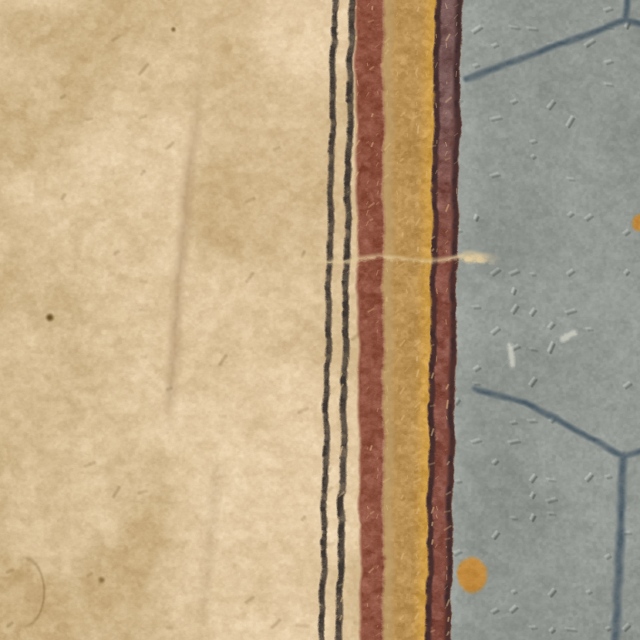
Give the GLSL for this texture, as a Shadertoy shader.

```glsl
vec2 hash2(vec2 p) {
    vec3 q = fract(p.xyx * vec3(0.1031, 0.1030, 0.0973));
    q += dot(q, q.yzx + 33.33);
    return fract((q.xx + q.yz) * q.zy);
}

// Smooth cellular noise: nearby random cells blended by distance
float cells(vec2 p) {
    vec2 id = floor(p), f = fract(p);
    float sum = 0.0, total = 0.0;
    for (int j = -1; j <= 1; j++)
    for (int i = -1; i <= 1; i++) {
        vec2 o = vec2(i, j), h = hash2(id + o);
        vec2 d = o + 0.15 + 0.7 * h - f;
        float w = exp(-7.0 * dot(d, d));
        sum += w * fract(h.x * 17.3 + h.y * 31.7);
        total += w;
    }
    return sum / total - 0.5;
}

float layered(vec2 p) {
    float sum = 0.0, amp = 1.0;
    for (int i = 0; i < 4; i++) {
        sum += amp * cells(p);
        p = mat2(1.6, 1.2, -1.2, 1.6) * p + 7.3;
        amp *= 0.62;
    }
    return sum;
}

float segment(vec2 p, vec2 a, vec2 b) {
    vec2 d = b - a;
    return length(p - a - d * clamp(dot(p - a, d) / dot(d, d), 0.0, 1.0));
}

float stroke(float dist, float radius, float soft) {
    return 1.0 - smoothstep(radius - soft, radius + soft, dist);
}

float band(float x, float left, float right, float soft) {
    return smoothstep(left - soft, left + soft, x) * (1.0 - smoothstep(right - soft, right + soft, x));
}

// Short scattered strokes, one candidate per cell
float flecks(vec2 p, float scale, float density, float angle) {
    vec2 id = floor(p * scale), h = hash2(id + 41.0), k = hash2(id + 97.0);
    float a = angle + (k.x - 0.5) * 1.4;
    vec2 dir = vec2(cos(a), sin(a)) * (0.05 + 0.2 * k.y);
    vec2 q = fract(p * scale) - 0.5 - (h - 0.5) * 0.3;
    return step(h.x, density) * stroke(segment(q, -dir, dir), 0.06, 0.06) * (0.4 + 0.6 * k.x);
}

void mainImage(out vec4 fragColor, in vec2 fragCoord) {
    vec2 p = fragCoord / iResolution.y;
    float soft = max(0.0025, 0.8 / iResolution.y);
    float broad = layered(p * 7.0), fine = layered(p * vec2(55.0, 70.0));
    float grain = cells(p * 190.0);
    float wobble = 0.0012 * sin(p.y * 37.0) + 0.0008 * sin(p.y * 91.0 + 1.0) + 0.002 * fine;
    float x = p.x + wobble;

    // Parchment
    vec3 color = vec3(0.83, 0.73, 0.57) + vec3(0.07, 0.08, 0.1) * broad;
    color += vec3(0.045, 0.05, 0.055) * fine + 0.035 * grain;
    color += vec3(0.03, 0.03, 0.035) * smoothstep(0.1, 0.5, p.x);
    float crease = 0.266 + 0.05 * (p.y - 0.4) + 0.035 * p.y * p.y * p.y;
    float creaseFade = smoothstep(0.3, 0.42, p.y) * (1.0 - smoothstep(0.7, 0.95, p.y));
    color -= vec3(0.15, 0.16, 0.15) * creaseFade * stroke(abs(x - crease), 0.006, 0.011) * (0.75 + 0.5 * fine);
    float lowCrease = segment(p, vec2(0.34, 0.27), vec2(0.316, 0.03));
    color -= 0.06 * stroke(lowCrease, 0.006, 0.012);
    float curl = abs(length((p - vec2(0.037, 0.075)) * vec2(1.0, 0.6)) - 0.032);
    color -= 0.12 * stroke(curl, 0.0015, soft) * smoothstep(0.025, 0.05, p.x);
    color -= 0.4 * stroke(length(p - vec2(0.078, 0.504)), 0.005, 0.004);
    color -= 0.3 * stroke(length(p - vec2(0.271, 0.954)), 0.003, 0.003);
    color -= 0.25 * stroke(length(p - vec2(0.159, 0.094)), 0.004, 0.004);
    color -= 0.12 * flecks(p, 24.0, 0.1, 0.5);

    // Twin ink rules
    float wear = clamp(0.88 + 0.3 * fine, 0.35, 1.0);
    float ink = max(stroke(abs(x - mix(0.503, 0.523, p.y)), 0.0045, soft),
                    stroke(abs(x - mix(0.530, 0.550, p.y)), 0.005, soft));
    color = mix(color, vec3(0.24, 0.21, 0.19), ink * wear);

    // Red and gold bands
    float redLeft = mix(0.564, 0.555, p.y), redRight = 0.599;
    float plumLeft = mix(0.667, 0.681, p.y), plumRight = mix(0.705, 0.722, p.y);
    vec3 gold = vec3(0.72, 0.56, 0.33) + 0.07 * fine + 0.06 * grain;
    gold += vec3(0.09, 0.06, -0.05) * smoothstep(0.03, 0.0, plumLeft - x);
    gold = mix(gold, vec3(0.73, 0.62, 0.44), 0.6 * band(x, 0.597, 0.614, 0.007));
    color = mix(color, gold, band(x, redRight, plumLeft, soft));
    vec3 red = vec3(0.55, 0.32, 0.25) + 0.09 * fine + 0.05 * grain;
    color = mix(color, red, band(x, redLeft, redRight, 0.004));

    // Plum border with dark rims
    vec3 plum = mix(vec3(0.52, 0.31, 0.26), vec3(0.46, 0.34, 0.33), smoothstep(0.55, 0.9, p.y)) + 0.11 * fine;
    color = mix(color, plum, band(x, plumLeft, plumRight, soft));
    float rims = max(stroke(abs(x - plumLeft - 0.003), 0.0045, soft), stroke(abs(x - plumRight + 0.005), 0.005, 0.004));
    color = mix(color, vec3(0.25, 0.17, 0.17), rims * wear);
    float painted = band(x, redLeft - 0.04, plumRight, soft);
    float chips = max(flecks(p, 42.0, 0.3, 0.8), 0.7 * flecks(p + 0.37, 65.0, 0.3, 1.2));
    color = mix(color, vec3(0.87, 0.73, 0.52), 0.6 * chips * painted);

    // Grey painted ground
    vec3 grey = vec3(0.565, 0.585, 0.565) + 0.04 * broad + 0.035 * fine + 0.04 * grain;
    grey += 0.04 * stroke(p.x - plumRight, 0.02, 0.03);
    grey -= 0.16 * flecks(p, 34.0, 0.22, 0.5);
    grey += 0.13 * flecks(p + vec2(0.004, -0.004), 34.0, 0.22, 0.5);

    // Blue brush lines
    vec2 q = p + 0.003 * vec2(cells(p * 35.0), cells(p * 35.0 + 9.0));
    vec2 fork = vec2(0.974, 0.286), crown = vec2(0.977, 0.969);
    vec2 bend[4] = vec2[](vec2(0.742, 0.392), vec2(0.82, 0.372), vec2(0.898, 0.329), fork);
    float d = min(segment(q, vec2(0.729, 0.876), crown), segment(q, crown, vec2(0.984, 1.02)));
    d = min(d, segment(q, crown, vec2(1.01, 0.96)));
    for (int i = 0; i < 3; i++) d = min(d, segment(q, bend[i], bend[i + 1]));
    d = min(d, segment(q, fork, vec2(1.01, 0.297)));
    d = min(d, 0.75 * segment(q, fork, vec2(0.961, -0.02)));
    float brush = max(stroke(d, 0.0045, 0.004), stroke(length(q - fork), 0.007, 0.005));
    grey = mix(grey, vec3(0.29, 0.35, 0.39), brush * clamp(0.8 + 0.3 * fine, 0.3, 1.0));

    // Ochre spots and pale chips
    float spot = min(length((q - vec2(0.737, 0.103)) * vec2(1.0, 0.83)), length(q - vec2(1.0, 0.651)) + 0.01);
    grey = mix(grey, vec3(0.75, 0.54, 0.25) + 0.06 * fine, stroke(spot + 0.003 * fine, 0.023, 0.004));
    float pale = min(segment(q, vec2(0.796, 0.463), vec2(0.8, 0.431)), segment(q, vec2(0.878, 0.471), vec2(0.897, 0.48)));
    grey = mix(grey, vec3(0.8, 0.8, 0.75), 0.85 * stroke(pale + 0.004 * fine, 0.004, 0.004));
    color = mix(color, grey, smoothstep(plumRight - soft, plumRight + soft, x));

    // Pale horizontal scratch
    float height = abs(p.y - 0.595 - 0.004 * sin(p.x * 45.0) + 0.004 * fine);
    float scratch = stroke(height, mix(0.003, 0.008, smoothstep(0.69, 0.74, p.x)), 0.005) * band(p.x, 0.47, 0.765, 0.025);
    color = mix(color, vec3(0.88, 0.79, 0.61), scratch * clamp(0.75 + 0.4 * fine, 0.2, 1.0));
    fragColor = vec4(clamp(color, 0.0, 1.0), 1.0);
}
```
